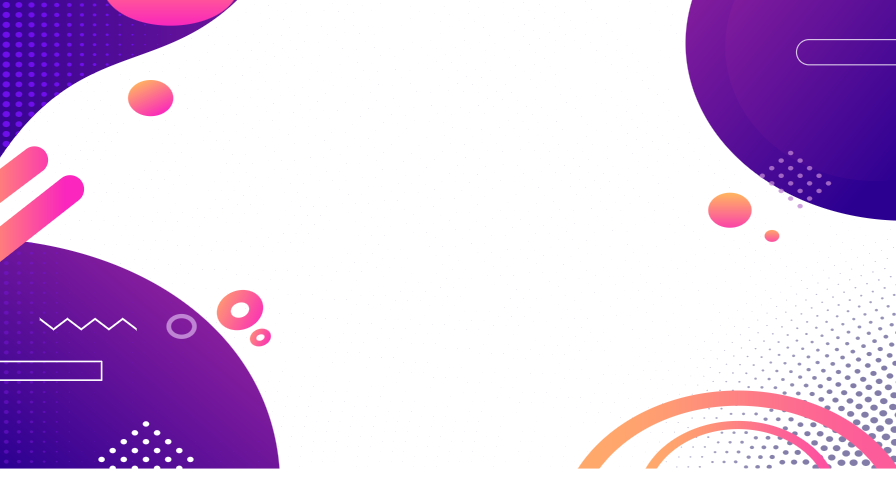
A Shadertoy shader for this background:

```glsl
// Abstract white banner with violet blobs, warm rings and pills, and halftone dots.
// Shapes are signed distances painted back to front on a 7.68 x 4.11 plane (y down);
// dot fields come from repeated cells, a diamond lattice and polar rings.

const vec3 INDIGO = vec3(0.17, 0.0, 0.57);
const vec3 PLUM   = vec3(0.54, 0.12, 0.62);
const vec3 ORANGE = vec3(1.0, 0.70, 0.38);
const vec3 PINK   = vec3(0.98, 0.15, 0.74);
const vec3 LILAC  = vec3(0.75, 0.52, 0.83);

// Antialiased coverage of a signed distance
float cover(float d) {
    return clamp(0.5 - d * iResolution.y / 4.11, 0.0, 1.0);
}

void paint(inout vec3 col, vec3 ink, float mask) {
    col = mix(col, ink, mask);
}

vec3 violet(float t) { return mix(INDIGO, PLUM, clamp(t, 0.0, 1.0)); }
vec3 warm(float t)   { return mix(ORANGE, PINK, clamp(t, 0.0, 1.0)); }

float ellipse(vec2 p, vec2 r) {
    return (length(p / r) - 1.0) * min(r.x, r.y);
}

float ring(vec2 p, vec2 outer, vec2 inner) {
    return max(ellipse(p, outer), -ellipse(p, inner));
}

float capsule(vec2 p, vec2 a, vec2 b, float r) {
    vec2 ab = b - a;
    return length(p - a - ab * clamp(dot(p - a, ab) / dot(ab, ab), 0.0, 1.0)) - r;
}

float box(vec2 p, vec2 halfSize, float r) {
    vec2 q = abs(p) - halfSize + r;
    return length(max(q, 0.0)) + min(max(q.x, q.y), 0.0) - r;
}

// Dots on a diamond grid growing downward from p = 0
float diamondDots(vec2 p, vec2 pitch, vec2 last, float r) {
    vec2 u = p / pitch;
    vec2 cell = clamp(round(0.5 * vec2(u.y + u.x, u.y - u.x)), vec2(0.0), last);
    vec2 center = vec2(cell.x - cell.y, cell.x + cell.y) * pitch;
    return ellipse(p - center, vec2(1.2, 1.0) * r);
}

// Dots on a rectangular grid
float gridDots(vec2 p, float r) {
    vec2 pitch = vec2(0.108, 0.085);
    vec2 q = (fract(p / pitch) - 0.5) * pitch;
    return ellipse(q, vec2(1.2, 1.0) * max(r, 0.001));
}

// Concentric dots that shrink away from the center
float polarDots(vec2 p) {
    float index = max(round(length(p) / 0.078), 1.0);
    float count = round(6.2832 * index * 0.9);
    float a = round(atan(p.y, p.x) / 6.2832 * count) / count * 6.2832;
    float size = 0.029 * (1.0 - smoothstep(0.7, 2.55, index * 0.078));
    return length(p - index * 0.078 * vec2(cos(a), sin(a))) - size;
}

void mainImage(out vec4 fragColor, in vec2 fragCoord) {
    vec2 p = vec2(fragCoord.x, iResolution.y - fragCoord.y) / iResolution.y * 4.11;
    vec3 col = vec3(1.0);

    // Halftone fan and two arches, lower right
    float fade = smoothstep(2.6, 1.3, length((p - vec2(8.4, 4.3)) * vec2(0.8, 1.0)));
    paint(col, vec3(0.51, 0.49, 0.66),
          cover(polarDots((p - vec2(8.4, 4.3)) * vec2(0.8, 1.0))) * (0.35 + 0.65 * fade));
    vec3 archInk = mix(vec3(1.0, 0.66, 0.42), vec3(0.99, 0.36, 0.60), smoothstep(5.0, 7.6, p.x));
    paint(col, archInk, cover(ring(p - vec2(6.32, 4.58), vec2(1.545, 1.236), vec2(1.383, 1.106))));
    vec3 innerInk = mix(vec3(1.0, 0.66, 0.42), vec3(0.99, 0.30, 0.64), smoothstep(5.5, 7.3, p.x));
    paint(col, innerInk, cover(ring(p - vec2(6.32, 4.30), vec2(0.87, 0.696), vec2(0.783, 0.626))));

    // Upper left wave with dot grid and pink cap
    float edge = 1.35 + p.x * (-1.5 + p.x * (0.97 - 0.275 * p.x));
    float slope = -1.5 + p.x * (1.94 - 0.825 * p.x);
    float wave = cover(max((p.y - edge) / sqrt(1.0 + slope * slope), p.x - 2.3));
    paint(col, violet(0.12 + 0.28 * p.x), wave);
    paint(col, vec3(0.43, 0.06, 0.92), wave * cover(gridDots(p, 0.027 - 0.018 * p.x)));
    paint(col, mix(vec3(1.0, 0.32, 0.61), PINK, clamp(p.y * 4.5, 0.0, 1.0)),
          cover(ellipse(p - vec2(1.46, -0.12), vec2(0.58, 0.34))));

    // Lower left blob: a superellipse with faint dots
    vec2 q = pow(abs(p - vec2(-0.4, 4.2)) / vec2(2.8, 2.17), vec2(2.15));
    float blob = cover((pow(q.x + q.y, 1.0 / 2.15) - 1.0) * 2.2);
    paint(col, violet(0.3 * p.x + 0.35 * (4.0 - p.y)), blob);
    paint(col, vec3(0.46, 0.08, 0.85), 0.5 * blob * cover(gridDots(p, 0.018 - 0.024 * p.x)));

    // Line ornaments on the blob
    float zig = 2.73 + 0.09 * (1.0 - abs(2.0 * fract((p.x - 0.34) / 0.237) - 1.0));
    float zigzag = max(abs(p.y - zig) * 0.8 - 0.008, abs(p.x - 0.755) - 0.415);
    paint(col, vec3(1.0), cover(zigzag));
    paint(col, vec3(1.0), cover(abs(box(p - vec2(0.0, 3.175), vec2(0.87, 0.08), 0.0)) - 0.007));
    paint(col, vec3(1.0), cover(diamondDots(p - vec2(1.25, 3.63), vec2(0.095, 0.076), vec2(4.0), 0.023)));
    paint(col, LILAC, cover(ring(p - vec2(1.555, 2.795), vec2(0.13, 0.107), vec2(0.09, 0.07))));

    // Slanted pills
    vec3 pillInk = mix(vec3(1.0, 0.49, 0.49), PINK, clamp(p.x * 1.8, 0.0, 1.0));
    float pills = min(capsule(p, vec2(-0.7, 2.12), vec2(0.295, 1.37), 0.117),
                      capsule(p, vec2(-0.7, 2.64), vec2(0.60, 1.62), 0.12));
    paint(col, pillInk, cover(pills));

    // Tilted rings beside the blob
    mat2 tilt = mat2(0.93, 0.36, -0.36, 0.93);
    vec2 big = tilt * (p - vec2(2.055, 2.655));
    vec2 small = tilt * (p - vec2(2.23, 2.89));
    paint(col, warm(0.55 + 1.2 * big.x + 1.3 * big.y), cover(ring(big, vec2(0.202, 0.167), vec2(0.08, 0.063))));
    paint(col, warm(0.6 + 2.5 * (small.x + small.y)), cover(ring(small, vec2(0.092, 0.073), vec2(0.036, 0.026))));

    // Upper right blob with inner disc, dots and pill outline
    float disc = cover(ellipse(p - vec2(7.5, 0.4), vec2(1.29, 1.15)));
    float tone = 0.93 - 0.33 * (p.x - 5.9) - 0.27 * p.y + 0.09 * disc;
    paint(col, violet(tone), cover(ellipse(p - vec2(7.75, 0.37), vec2(1.88, 1.52))));
    paint(col, LILAC, 0.75 * cover(diamondDots(p - vec2(6.77, 1.31), vec2(0.081, 0.065), vec2(4.0, 3.0), 0.019)));
    paint(col, vec3(1.0), 0.75 * cover(abs(box(p - vec2(7.82, 0.447), vec2(1.0, 0.108), 0.108)) - 0.005));

    // Floating gradient ovals
    vec2 oval = p - vec2(1.29, 0.84);
    paint(col, warm(0.5 + 1.3 * oval.x + 2.6 * oval.y), cover(ellipse(oval, vec2(0.194, 0.155))));
    oval = p - vec2(6.25, 1.80);
    paint(col, warm(0.38 + 2.7 * oval.y), cover(ellipse(oval, vec2(0.186, 0.15))));
    oval = p - vec2(6.61, 2.02);
    paint(col, warm(0.4 + 6.0 * oval.y), cover(ellipse(oval, vec2(0.063, 0.051))));

    // White strip along the lower border
    paint(col, vec3(1.0), cover(4.012 - p.y));
    fragColor = vec4(col, 1.0);
}
```
